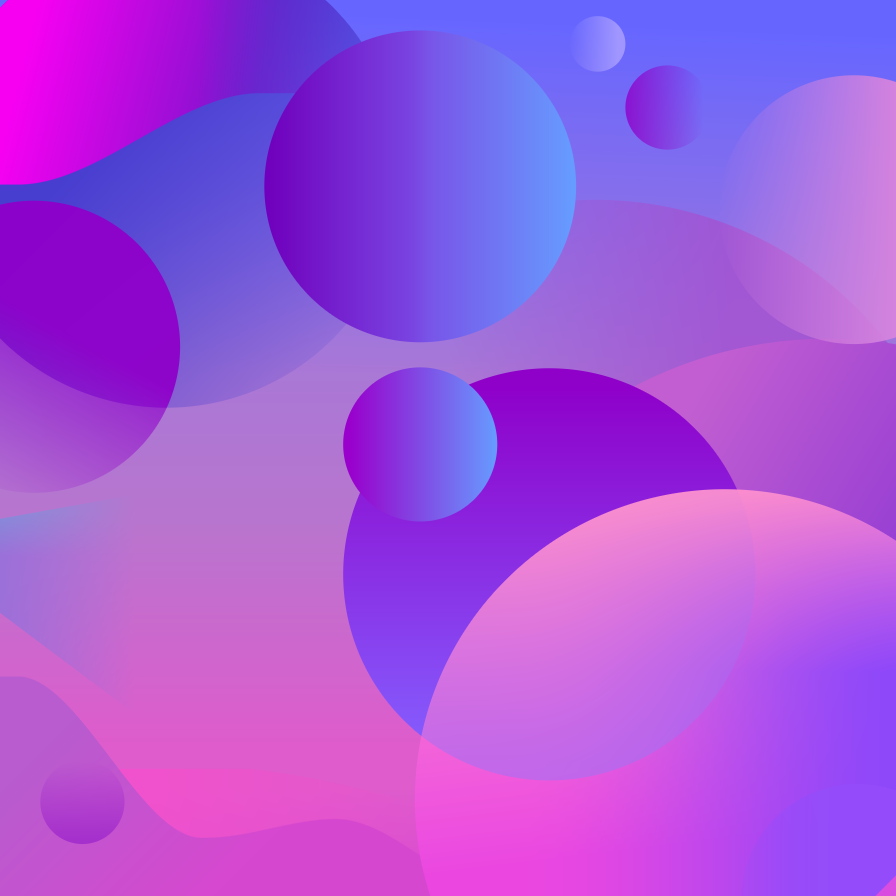
Give the GLSL for this background, as a WebGL 2 fragment shader.

```glsl
#version 300 es
precision highp float;
// Overlapping translucent gradient discs and waves in violet, blue and pink.

#define EDGE_PIXELS 1.0
#define DEEP_VIOLET vec3(0.56, 0.00, 0.79)
#define SKY_BLUE vec3(0.40, 0.61, 1.00)
#define PERIWINKLE vec3(0.40, 0.40, 1.00)
#define INDIGO vec3(0.28, 0.24, 0.81)
#define MAGENTA vec3(0.97, 0.00, 0.95)
#define HOT_PINK vec3(0.96, 0.31, 0.80)
#define SOFT_PINK vec3(1.00, 0.56, 0.80)
#define ORCHID vec3(0.76, 0.37, 0.82)
#define LILAC vec3(0.66, 0.47, 0.84)

uniform vec2 u_resolution;
out vec4 fragColor;

float edgeWidth;

// Antialiased coverage of a signed distance, negative inside.
float cover(float d) {
    return clamp(0.5 - d / edgeWidth, 0.0, 1.0);
}

float disc(vec2 p, vec2 center, float radius) {
    return cover(length(p - center) - radius);
}

// Linear ramp from 0 at a to 1 at b, in either direction.
float ramp(float a, float b, float x) {
    return clamp((x - a) / (b - a), 0.0, 1.0);
}

vec3 backdrop(vec2 p) {
    vec3 c = mix(PERIWINKLE, LILAC, ramp(1.0, 0.60, p.y + 0.04 * p.x));
    c = mix(c, vec3(0.72, 0.46, 0.81), ramp(0.60, 0.42, p.y));
    c = mix(c, vec3(0.87, 0.36, 0.80), ramp(0.42, 0.17, p.y));
    return mix(c, vec3(0.84, 0.28, 0.82), ramp(0.12, 0.0, p.y));
}

vec3 hills(vec3 c, vec2 p) {
    float back = disc(p, vec2(0.664, 0.363), 0.414);
    float fade = ramp(0.50, 0.82, p.x) * ramp(0.36, 0.55, p.y);
    c = mix(c, vec3(0.64, 0.32, 0.82), 0.85 * back * fade);
    float front = disc(p, vec2(0.924, 0.157), 0.465);
    vec3 tint = mix(ORCHID, vec3(0.60, 0.25, 0.83), ramp(0.10, 0.42, p.x - 0.7 + 0.6 * (0.6 - p.y)));
    return mix(c, tint, front * ramp(0.52, 0.70, p.x));
}

vec3 upperLeft(vec3 c, vec2 p) {
    // Indigo disc that dissolves toward its lower right.
    float indigo = disc(p, vec2(0.186, 0.807), 0.262);
    float density = ramp(0.80, -0.02, p.x + 0.9 * (1.0 - p.y));
    c = mix(c, INDIGO, indigo * min(1.0, 1.5 * density));

    // Magenta wave held inside the indigo disc.
    float crest = 0.794 + 0.102 * smoothstep(0.02, 0.29, p.x);
    float wave = cover((crest - p.y) * 0.85) * indigo;
    vec3 glow = mix(MAGENTA, vec3(0.46, 0.08, 0.79), ramp(0.0, 0.27, p.x - 0.25 * (p.y - 0.83)));
    c = mix(c, glow, wave * ramp(0.41, 0.22, p.x));

    // Violet disc on the left border.
    float violet = disc(p, vec2(0.038, 0.613), 0.163);
    float strength = ramp(0.43, 0.67, p.y + 0.55 * p.x);
    float boost = mix(0.72, 0.95, indigo);
    return mix(c, DEEP_VIOLET, violet * strength * boost);
}

vec3 lowerLeft(vec3 c, vec2 p) {
    // Blue wedge at the left border.
    float wedge = cover(p.y - 0.421 - 0.18 * p.x) * cover(0.316 - 0.75 * p.x - p.y);
    vec3 wedgeTint = mix(vec3(0.58, 0.44, 0.86), vec3(0.48, 0.57, 0.86), ramp(0.38, 0.43, p.y));
    c = mix(c, wedgeTint, 0.85 * wedge * ramp(0.15, 0.0, p.x));

    // Bright band resting above the rolling wave.
    float band = cover(p.y - 0.142 + 0.45 * max(p.x - 0.28, 0.0) * p.x);
    c = mix(c, HOT_PINK, 0.75 * band * ramp(0.50, 0.18, p.x));

    float crest = 0.245 - 0.18 * smoothstep(0.02, 0.225, p.x);
    crest += 0.021 * smoothstep(0.23, 0.375, p.x) - 0.086 * smoothstep(0.375, 0.57, p.x);
    vec3 tint = mix(vec3(0.72, 0.36, 0.81), vec3(0.84, 0.28, 0.81), ramp(0.0, 0.36, p.x + 0.12 - p.y));
    c = mix(c, tint, cover((p.y - crest) * 0.8));
    float bead = disc(p, vec2(0.092, 0.105), 0.047);
    return mix(c, vec3(0.65, 0.19, 0.80), bead * ramp(0.15, 0.065, p.y));
}

vec3 floatingDiscs(vec3 c, vec2 p) {
    c = mix(c, vec3(0.83, 0.51, 0.87), disc(p, vec2(0.953, 0.766), 0.150) * ramp(0.80, 1.0, p.x));
    c = mix(c, vec3(0.63, 0.59, 1.0), disc(p, vec2(0.667, 0.951), 0.031) * ramp(0.635, 0.69, p.x));
    c = mix(c, DEEP_VIOLET, 0.9 * disc(p, vec2(0.745, 0.880), 0.047) * ramp(0.785, 0.69, p.x));
    vec3 tint = mix(vec3(0.44, 0.0, 0.74), vec3(0.48, 0.30, 0.90), ramp(0.30, 0.48, p.x));
    tint = mix(tint, SKY_BLUE, ramp(0.46, 0.64, p.x));
    return mix(c, tint, disc(p, vec2(0.469, 0.792), 0.174));
}

vec3 foreground(vec3 c, vec2 p) {
    float middle = disc(p, vec2(0.613, 0.359), 0.230);
    c = mix(c, mix(DEEP_VIOLET, vec3(0.52, 0.37, 1.0), ramp(0.57, 0.16, p.y)), middle);
    vec3 small = mix(vec3(0.60, 0.0, 0.80), SKY_BLUE, ramp(0.39, 0.555, p.x));
    c = mix(c, small, disc(p, vec2(0.469, 0.504), 0.086));

    // Large pink disc, showing the middle one through it.
    vec3 pink = mix(SOFT_PINK, vec3(0.92, 0.28, 0.88), ramp(0.42, 0.04, p.y + 0.12 * (0.6 - p.x)));
    pink = mix(pink, vec3(0.55, 0.28, 0.98), smoothstep(0.58, 1.03, p.x) * ramp(0.47, 0.25, p.y));
    pink = mix(pink, vec3(0.64, 0.44, 0.95), middle * (0.06 + 0.54 * ramp(0.43, 0.15, p.y)));
    c = mix(c, pink, disc(p, vec2(0.809, 0.108), 0.346));

    // Blue glow and pink tip in the lower right corner.
    float glow = disc(p, vec2(0.957, -0.005), 0.130);
    c = mix(c, vec3(0.58, 0.30, 0.98), glow * ramp(0.80, 0.94, p.x));
    return mix(c, vec3(0.85, 0.30, 0.88), cover((1.977 - p.x - 1.0 + p.y) * 0.707));
}

void main() {
    vec2 p = gl_FragCoord.xy / u_resolution;
    edgeWidth = EDGE_PIXELS / min(u_resolution.x, u_resolution.y);
    vec3 color = lowerLeft(upperLeft(hills(backdrop(p), p), p), p);
    fragColor = vec4(foreground(floatingDiscs(color, p), p), 1.0);
}
```
